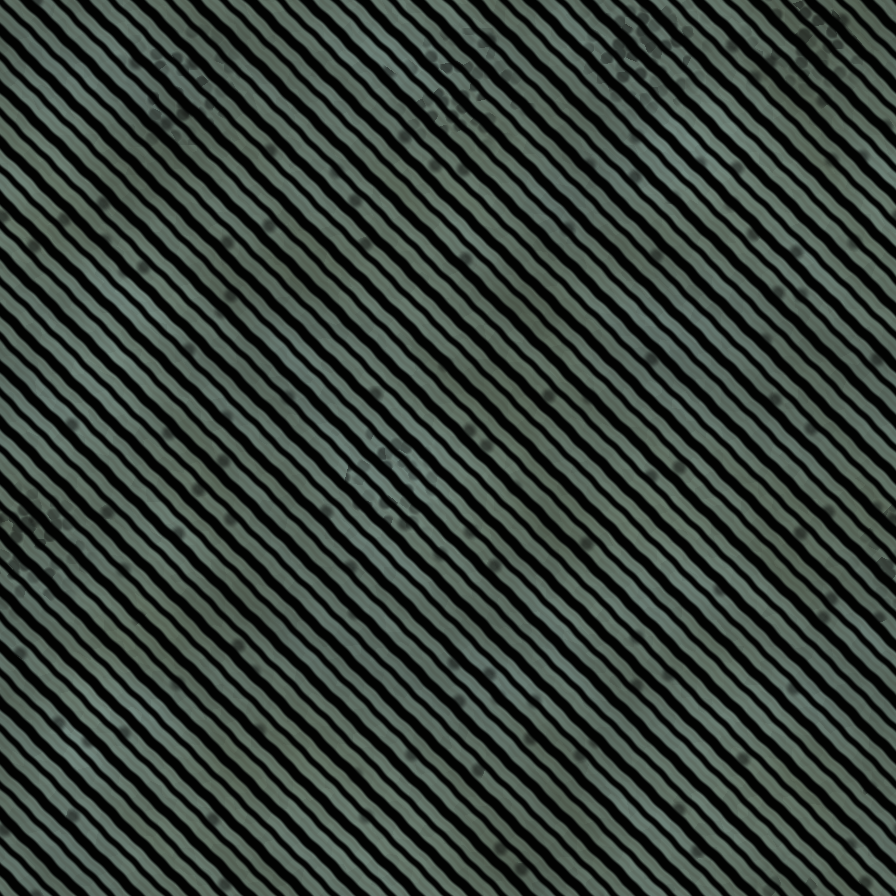
Give the GLSL for this pattern, as a WebGL 1 fragment shader.

```glsl
precision highp float;
uniform vec2 u_resolution;

#define REPEATS 16.0
#define PHASE 0.47
#define WIDE_GAP 0.128
#define NARROW_GAP 0.078
#define EDGE_SOFTNESS 0.042
#define WEAR 0.45
#define GAP_COLOR vec3(0.008, 0.010, 0.009)
#define OLIVE vec3(0.345, 0.405, 0.350)
#define BLUE_GREY vec3(0.410, 0.490, 0.460)

const float TAU = 6.2831853;

float hash(vec2 p) {
  vec3 q = fract(vec3(p.xyx) * 0.1031);
  q += dot(q, q.yzx + 33.33);
  return fract((q.x + q.y) * q.z);
}

// Repeating cellular noise: x = distance to nearest point, y = its random value
vec2 cellular(vec2 uv, float cells) {
  vec2 p = uv * cells;
  vec2 base = floor(p);
  vec2 nearest = vec2(4.0, 0.0);
  for (int j = -1; j <= 1; j++) {
    for (int i = -1; i <= 1; i++) {
      vec2 cell = base + vec2(float(i), float(j));
      vec2 id = mod(cell, cells);
      vec2 point = cell + vec2(hash(id + 3.1), hash(id + 47.7));
      float d = distance(p, point);
      if (d < nearest.x) nearest = vec2(d, hash(id + 91.3));
    }
  }
  return nearest;
}

// Slow, seamless drift from layered sines, about -1 to 1
float drift(vec2 uv) {
  vec2 a = uv * TAU;
  return 0.40 * sin(a.x + 2.0 * a.y + 1.3 * sin(a.x - a.y))
       + 0.35 * sin(3.0 * a.x - 2.0 * a.y + 1.7 * sin(2.0 * a.y))
       + 0.25 * sin(5.0 * a.x + 4.0 * a.y + 2.0 * sin(3.0 * a.x + 1.0));
}

// Distance from a gap centre, wrapped to one repeat
float gapDistance(float s, float centre) {
  return abs(fract(s - centre + 0.5) - 0.5);
}

void main() {
  vec2 uv = gl_FragCoord.xy / u_resolution;
  vec2 a = uv * TAU;

  // Diagonal coordinate with a slight waver in the lines
  float waver = 0.012 * sin(9.0 * a.x - 13.0 * a.y) + 0.008 * sin(31.0 * a.x - 23.0 * a.y);
  float s = (uv.x + uv.y) * REPEATS - PHASE + waver;
  float pixel = REPEATS * 1.5 / min(u_resolution.x, u_resolution.y);
  float soft = max(EDGE_SOFTNESS, pixel);

  // One wide and one narrow gap in each repeat
  float wide = gapDistance(s, 0.0) - WIDE_GAP;
  float narrow = gapDistance(s, 0.525) - NARROW_GAP;
  float slat = smoothstep(-soft, soft, min(wide, narrow));

  // Tint varies slowly, per slat and in streaks along it
  float slatId = mod(floor(s * 2.0), REPEATS * 2.0);
  float slow = drift(uv);
  float streak = sin(4.0 * a.x - 3.0 * a.y + TAU * hash(vec2(slatId, 5.0)));
  float tint = 0.47 + 0.45 * slow + 0.16 * streak + 0.3 * (hash(vec2(slatId, 19.0)) - 0.5);
  vec3 color = mix(OLIVE, BLUE_GREY, clamp(tint, 0.0, 1.0));

  // Faint groove along the middle of each slat
  float groove = min(gapDistance(s, 0.29), gapDistance(s, 0.775));
  color *= 1.0 - vec3(0.07, 0.10, 0.11) * (1.0 - smoothstep(0.01, 0.07, groove));

  // Broad shading and fine mottling
  float shade = 1.0 + 0.10 * drift(uv.yx + vec2(0.31, 0.12));
  vec2 mottle = cellular(uv, 72.0);
  shade *= 0.96 + 0.08 * mottle.y;

  // Scattered dark specks
  vec2 speck = cellular(uv, 26.0);
  float speckMask = (1.0 - smoothstep(0.08, 0.30, speck.x)) * step(0.80, speck.y);
  shade *= 1.0 - WEAR * speckMask;

  // A few scuffed patches of broken marks
  vec2 patchCell = cellular(uv, 5.0);
  float scuffed = (1.0 - smoothstep(0.15, 0.48, patchCell.x)) * step(0.78, patchCell.y);
  float marks = smoothstep(0.35, 0.75, mottle.y) * (1.0 - smoothstep(0.35, 0.70, mottle.x));
  shade *= 1.0 - WEAR * scuffed * marks;

  gl_FragColor = vec4(mix(GAP_COLOR, color * shade, slat), 1.0);
}
```
